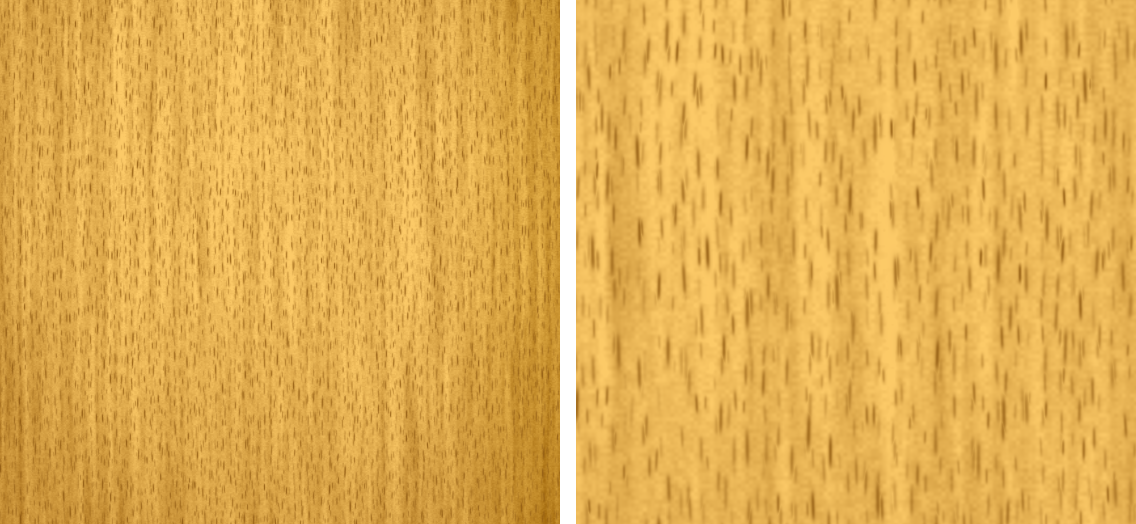
Left: the whole. Right: its middle third, enlarged.
Reproduce this texture procedurally as a WebGL 2 fragment shader.

```glsl
#version 300 es
precision highp float;
// Pale golden beech wood with fine upright streaks, short soft pores and shading at the rim.

uniform vec2 u_resolution;
out vec4 fragColor;

const vec3 PORE_BROWN = vec3(0.56, 0.35, 0.07);
const vec3 DARK_WOOD = vec3(0.70, 0.48, 0.14);
const vec3 LIGHT_WOOD = vec3(0.95, 0.75, 0.37);

float hash(vec2 p) {
    return fract(sin(dot(p, vec2(127.1, 311.7))) * 43758.5453);
}

float valueNoise(vec2 p) {
    vec2 cell = floor(p);
    vec2 f = fract(p);
    f = f * f * (3.0 - 2.0 * f);
    float low = mix(hash(cell), hash(cell + vec2(1.0, 0.0)), f.x);
    float high = mix(hash(cell + vec2(0.0, 1.0)), hash(cell + vec2(1.0, 1.0)), f.x);
    return mix(low, high, f.y);
}

// Noise centred on zero
float signedNoise(vec2 p) {
    return valueNoise(p) * 2.0 - 1.0;
}

// One layer of slim pores, at most one in each cell of staggered columns
float poreLayer(vec2 p, vec2 cellSize, float seed, float pixel) {
    float column = floor(p.x / cellSize.x);
    p.y += hash(vec2(column, seed)) * cellSize.y * 7.0;
    vec2 cell = vec2(column, floor(p.y / cellSize.y));
    vec2 id = cell + seed * 17.3;
    vec2 jitter = vec2(hash(id + 1.7), hash(id + 5.2)) - 0.5;
    vec2 d = p - (cell + 0.5 + jitter * vec2(0.5, 0.4)) * cellSize;
    d.x += d.y * (hash(id + 8.4) - 0.5) * 0.10;

    // Soft core with a fainter trail along the fibre
    float size = hash(id + 3.9);
    float halfLength = cellSize.y * mix(0.11, 0.24, size);
    float spread = mix(0.0008, 0.0013, size) + 0.2 * pixel;
    float core = exp(-pow(d.x / spread, 2.0) - pow(d.y / halfLength, 4.0));
    float trail = exp(-pow(d.x / (spread * 1.9), 2.0) - pow(d.y / (halfLength * 1.3), 4.0));
    float present = step(0.15, hash(id + 6.6));
    return (0.8 * core + 0.2 * trail) * present * mix(0.3, 1.0, hash(id + 2.3));
}

// Pores of several sizes
float pores(vec2 p, float pixel) {
    float depth = 0.0;
    for (int i = 0; i < 3; i++) {
        float layer = float(i);
        vec2 cellSize = vec2(0.0135, 0.047) * (1.0 - 0.15 * layer);
        float strength = 1.0 - 0.22 * layer;
        depth = max(depth, strength * poreLayer(p + layer * 0.0057, cellSize, layer + 1.0, pixel));
    }
    return depth;
}

// Long upright bands, from broad to fine
float streaks(vec2 p) {
    return 0.05 * signedNoise(p * vec2(24.0, 0.8))
         + 0.13 * signedNoise(p * vec2(62.0, 1.8) + 13.0)
         + 0.18 * signedNoise(p * vec2(115.0, 4.0) + 31.0)
         + 0.15 * signedNoise(p * vec2(190.0, 14.0) + 47.0);
}

// Light pool above the middle, falling off to the right and the lower corners
float lighting(vec2 uv) {
    vec2 d = uv - vec2(0.47, 0.64);
    float light = 0.96 - 0.95 * d.x * d.x - 0.95 * d.y * d.y;
    light -= 0.19 * smoothstep(0.75, 1.05, uv.x);
    light -= 0.10 * smoothstep(0.15, 0.0, uv.x);
    return light;
}

void main() {
    vec2 uv = gl_FragCoord.xy / u_resolution;
    vec2 p = gl_FragCoord.xy / u_resolution.y;
    float pixel = 1.0 / u_resolution.y;

    // Gentle wander of the fibres
    vec2 fibre = p;
    fibre.x += 0.006 * signedNoise(p * vec2(3.0, 2.0)) + 0.0015 * signedNoise(p * vec2(20.0, 9.0));

    // Wood tone with fine speckle
    float speckle = 0.10 * signedNoise(p * 400.0) + 0.07 * signedNoise(p * 210.0 + 9.0);
    float tone = lighting(uv) + streaks(fibre) + speckle;
    vec3 colour = mix(DARK_WOOD, LIGHT_WOOD, clamp(tone, -0.3, 1.15));

    // Richer, yellower wood toward the right rim
    colour.b -= 0.035 * smoothstep(0.75, 1.0, uv.x);

    // Pores
    vec3 poreColour = mix(PORE_BROWN, DARK_WOOD, 0.35 * clamp(tone, 0.0, 1.0));
    colour = mix(colour, poreColour, 0.92 * pores(fibre, pixel));

    fragColor = vec4(clamp(colour, 0.0, 1.0), 1.0);
}
```
